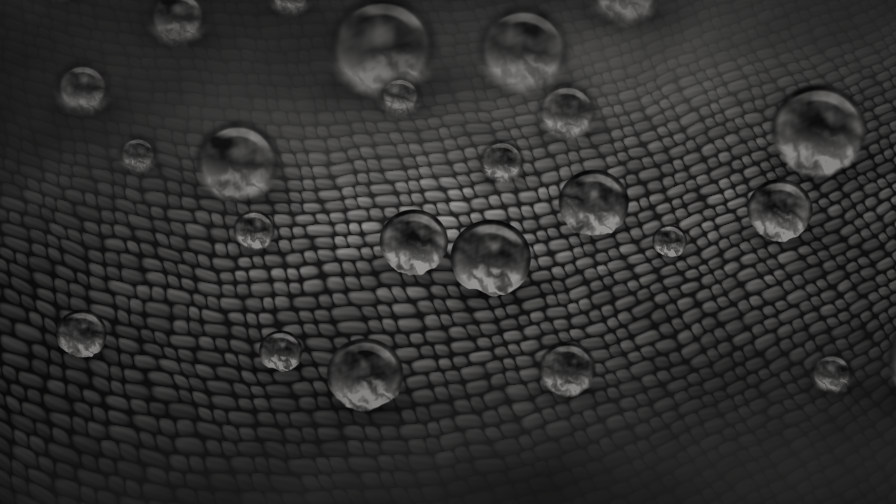
A WebGL 2 fragment shader for this texture:

```glsl
#version 300 es
precision highp float;
// Water drops resting on a dark pebbled weave, seen with a shallow depth of field.

uniform vec2 u_resolution;
out vec4 fragColor;

const vec2 WEAVE_DENSITY = vec2(23.0, 30.0);  // pebbles per canvas height
const float ROW_SLOPE = -0.38;                // tilt of the rows at the left
const float ROW_BEND = 0.32;                  // upward curl to the right
const vec2 COLUMN_LEAN = vec2(0.10, 0.42);    // base lean, extra lean per x
const float GAP_TONE = 0.30;
const float AMBIENT = 0.10;
const float GLOW = 0.22;
const float FOLD_DEPTH = 0.30;
const float DROP_SPACING = 0.215;
const vec2 DROP_RADIUS = vec2(0.034, 0.106);  // smallest, largest
const vec2 FOCUS_RANGE = vec2(0.10, 0.44);    // sharp until, fully soft from
const vec3 TINT = vec3(1.0, 0.995, 0.98);
const float TAU = 6.2831853;

float hash(vec2 p) {
    return fract(sin(dot(p, vec2(127.1, 311.7))) * 43758.55);
}

// Layered sines, each octave rotated, roughly -1 to 1
float waves(vec2 p) {
    float sum = 0.0, gain = 0.55;
    for (int i = 0; i < 4; i++) {
        sum += gain * sin(p.x + 1.3 * sin(p.y)) * cos(p.y * 0.8);
        p = mat2(1.3, 1.1, -1.1, 1.3) * p + 1.7;
        gain *= 0.6;
    }
    return sum;
}

float defocus(vec2 p) {
    float focusLine = 0.43 + 0.13 * (p.x - 0.9);
    return smoothstep(FOCUS_RANGE.x, FOCUS_RANGE.y, abs(p.y - focusLine));
}

// Relative brightness of the woven surface
float weave(vec2 p, float soft) {
    vec2 w = p + 0.014 * vec2(waves(p * 9.0), waves(p * 8.0 + 4.0));
    float row = w.y - ROW_SLOPE * w.x - ROW_BEND * w.x * w.x + 0.24 * w.y * w.y;
    float column = w.x + w.y * (COLUMN_LEAN.x + COLUMN_LEAN.y * w.x);
    vec2 grid = vec2(column, row) * WEAVE_DENSITY;

    // Each row is shifted and its pebbles vary in length
    float rowSeed = hash(vec2(floor(grid.y), 3.0));
    grid.x += 0.4 * rowSeed + 0.22 * sin(1.9 * grid.x + TAU * rowSeed);
    vec2 id = floor(grid);
    vec2 q = fract(grid) - 0.5;
    q.y += 0.12 * q.x * (hash(id + 6.0) - 0.2);

    // Rounded pebble, lit from above, with fine strands
    float size = 0.85 + 0.4 * hash(id + 3.0);
    float shape = pow(abs(2.0 * q.x), 3.4) + pow(abs(2.0 * q.y), 2.2);
    float body = 1.0 - smoothstep(0.15, 1.25 + 0.3 * soft, shape * size);
    float face = 1.22 + 0.95 * q.y - 0.3 * q.x;
    face *= 0.86 + 0.28 * hash(id);
    face += 0.09 * sin(TAU * (2.0 * q.y + 0.6 * q.x + hash(id + 9.0)));
    float tone = mix(GAP_TONE, face, body);
    return mix(tone, 0.9, 0.88 * soft);
}

float illumination(vec2 p) {
    vec2 d = (p - vec2(1.02, 0.62)) / vec2(0.80, 0.46);
    float folds = waves(vec2(p.x * 3.0 - p.y * 4.5, p.y * 6.5 + p.x * 1.5));
    folds += 0.4 * waves(vec2(p.x * 9.0 - p.y * 12.0, p.y * 7.0 + p.x * 5.0));
    return (AMBIENT + GLOW * exp(-dot(d, d))) * (1.0 + FOLD_DEPTH * folds);
}

// Refraction inside a drop; q spans -1 to 1
float dropTone(vec2 q, float seed, float soft) {
    float d = length(q);
    float lobes = waves(q * vec2(3.8, 4.4) * (1.0 - 0.3 * soft) + seed * 20.0);
    float tone = 0.13 + 0.16 * lobes + 0.08 * smoothstep(0.3, 0.9, abs(q.x));

    // Bright inverted surface with broken facets, gathered at the base
    float base = 1.0 - smoothstep(-0.60, -0.05, q.y + 0.35 * lobes + 0.1 * q.x);
    float facets = sin(9.0 * q.x + 7.0 * q.y + 4.0 * waves(q * 5.0 + seed * 7.0));
    tone += base * (0.31 + (1.0 - 0.5 * soft) * 0.13 * facets);

    // Window arc near the crown, and a small glint
    float arc = smoothstep(0.60, 0.70, d) * (1.0 - smoothstep(0.84, 0.92, d));
    tone += 0.22 * arc * smoothstep(0.45, 0.70, q.y + 0.25 * q.x);
    vec2 glint = (q - vec2(0.6 * seed - 0.3, 0.3)) / (0.12 + 0.14 * soft);
    tone += 0.16 * exp(-dot(glint, glint));
    float rim = smoothstep(0.82, 1.0, d) * smoothstep(-0.9, -0.2, q.y);
    return clamp(tone, 0.045, 0.52) * (1.0 - 0.6 * rim);
}

void main() {
    vec2 p = gl_FragCoord.xy / u_resolution.y;
    float pixel = 1.0 / u_resolution.y;
    float tone = illumination(p) * weave(p, defocus(p));

    // Scattered drops, far rows first so near ones overlap them
    vec2 home = floor(p / DROP_SPACING);
    for (int j = 1; j >= -1; j--) {
        for (int i = -1; i <= 1; i++) {
            vec2 id = home + vec2(i, j);
            vec2 jitter = vec2(hash(id + 17.0), hash(id + 41.0)) - 0.5;
            vec2 center = (id + 0.5 + 0.75 * jitter) * DROP_SPACING;
            float keep = mix(0.6, 0.95, smoothstep(0.35, 0.8, center.y));
            keep *= smoothstep(0.1, 0.28, center.y);
            keep *= 1.0 - 0.3 * smoothstep(1.1, 1.6, center.x);
            if (hash(id + 71.0) > keep) continue;

            float seed = hash(id + 5.0);
            float radius = mix(DROP_RADIUS.x, DROP_RADIUS.y, pow(hash(id + 29.0), 1.7));
            float soft = defocus(center);
            vec2 q = (p - center) / (radius * vec2(1.0, 0.94));
            vec2 under = (q + vec2(-0.08, 0.8)) / vec2(1.1, 0.45);
            tone *= 1.0 - 0.55 * exp(-dot(under, under));

            float ragged = 0.11 * waves(q * 3.5 + seed * 9.0) * smoothstep(0.1, 0.9, -q.y);
            float edge = min((pixel + 0.017 * soft) / radius, 0.4);
            float cover = 1.0 - smoothstep(1.0 - edge, 1.0 + edge, length(q) + ragged);
            float level = mix(0.8, 1.1, illumination(center) / 0.3);
            float shade = dropTone(q, seed, soft) * level;
            tone = mix(tone, shade, cover * (1.0 - 0.15 * soft));
        }
    }
    fragColor = vec4(TINT * clamp(tone, 0.0, 1.0), 1.0);
}
```
